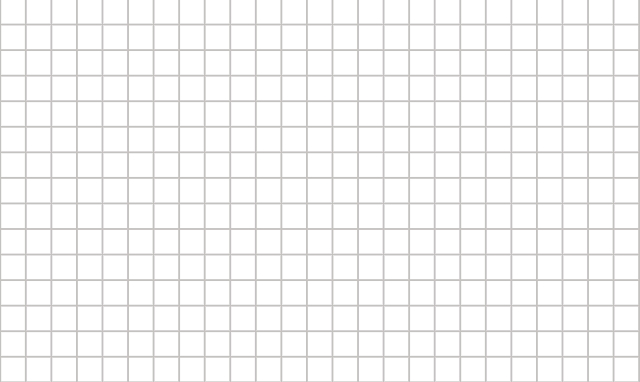
Give the GLSL for this pattern, as a Shadertoy shader.

```glsl
// Distance to the nearest grid line on each axis
vec2 lineDistance(vec2 p, float period) {
    return abs(fract(p / period + 0.5) - 0.5) * period;
}

void mainImage(out vec4 fragColor, in vec2 fragCoord) {
    // Canvas width is one unit
    float pixel = 1.0 / iResolution.x;
    vec2 p = fragCoord * pixel - vec2(0.0004, -0.0005);

    // Square cells, 25 across and 15 down
    vec2 d = lineDistance(p, 0.03993);

    // Box-filtered coverage of the thin rules
    vec2 coverage = clamp((0.00144 - d) / pixel + 0.5, 0.0, 1.0);
    float ink = max(coverage.x, coverage.y);

    vec3 paper = vec3(1.0);
    vec3 rule = vec3(0.77, 0.755, 0.755);
    fragColor = vec4(mix(paper, rule, ink), 1.0);
}
```
